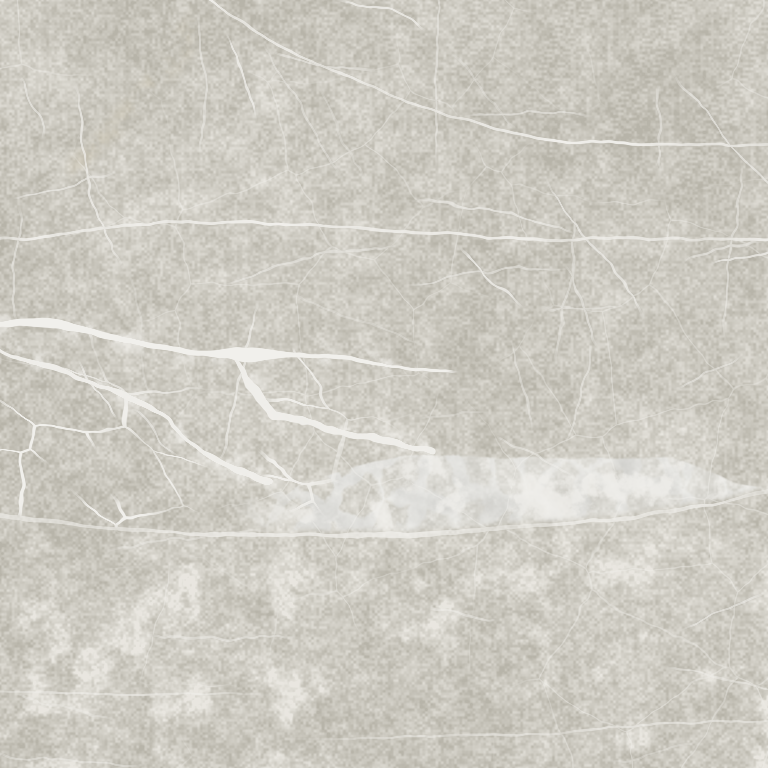
Reproduce this texture procedurally as a three.js fragment shader.

```glsl
varying vec2 vUv;

const vec3 DARK = vec3(0.755, 0.743, 0.703);
const vec3 LIGHT = vec3(0.860, 0.850, 0.820);
const vec3 WHITE = vec3(0.945, 0.940, 0.925);
const vec3 QUARTZ = vec3(0.895, 0.895, 0.885);
const vec3 OCHRE = vec3(0.775, 0.745, 0.665);
const float BASE_TONE = 0.40;
const float GRAIN = 1.0;
const float MOTTLE = 1.1;
const float SOFT = 0.0014;
const float HAIR = 0.0007;
const int CRACKS = 44;

float hash(vec2 p) {
  return fract(sin(dot(p, vec2(127.1, 311.7))) * 43758.5453);
}

vec2 hash2(vec2 p) {
  return vec2(hash(p), hash(p + 37.2));
}

float noise(vec2 p) {
  vec2 i = floor(p), f = fract(p);
  f = f * f * (3.0 - 2.0 * f);
  return mix(mix(hash(i), hash(i + vec2(1, 0)), f.x),
             mix(hash(i + vec2(0, 1)), hash(i + vec2(1, 1)), f.x), f.y);
}

float fbm(vec2 p) {
  float sum = 0.0, amp = 0.5;
  for (int i = 0; i < 5; i++) {
    sum += amp * noise(p);
    p = mat2(1.6, 1.2, -1.2, 1.6) * p + 5.3;
    amp *= 0.5;
  }
  return sum;
}

vec2 warp(vec2 p, float scale) {
  return vec2(noise(p * scale), noise(p * scale + 19.7)) - 0.5;
}

// Distance to the nearest cell border, in cell units
float cellEdge(vec2 p) {
  vec2 cell = floor(p), nearest = vec2(8.0);
  for (int k = 0; k < 9; k++) {
    vec2 g = cell + vec2(mod(float(k), 3.0), floor(float(k) / 3.0)) - 1.0;
    vec2 r = g + hash2(g) - p;
    if (dot(r, r) < dot(nearest, nearest)) nearest = r;
  }
  float edge = 1.0;
  for (int k = 0; k < 25; k++) {
    vec2 g = cell + vec2(mod(float(k), 5.0), floor(float(k) / 5.0)) - 2.0;
    vec2 r = g + hash2(g) - p, side = r - nearest;
    if (dot(side, side) > 0.0001) edge = min(edge, dot(0.5 * (r + nearest), normalize(side)));
  }
  return edge;
}

float line(float d, float width) {
  return 1.0 - smoothstep(width, width + SOFT, abs(d));
}

// x: distance to a segment, y: position along it
vec2 segment(vec2 p, vec2 a, vec2 b) {
  float t = clamp(dot(p - a, b - a) / dot(b - a, b - a), 0.0, 1.0);
  return vec2(length(p - mix(a, b, t)), t);
}

// Scattered hairlines: x is their light, y the shade beside them
vec2 cracks(vec2 p) {
  vec2 result = vec2(0.0);
  for (int i = 0; i < CRACKS; i++) {
    float id = float(i), steep = mod(id, 2.0);
    vec2 h = hash2(vec2(id, 3.1)), k = hash2(vec2(id, 8.7));
    vec2 mid = vec2(h.x, mix(h.y, 0.42 + 0.6 * h.y, steep));
    float angle = mix(mix(-0.45, 0.5, k.x), mix(-1.95, -0.75, k.x), steep);
    vec2 reach = vec2(cos(angle), sin(angle)) * mix(0.05, 0.14, k.y);
    vec2 s = segment(p, mid - reach, mid + reach);
    float fade = smoothstep(0.0, 0.2, s.y) * smoothstep(1.0, 0.8, s.y);
    float power = fade * mix(0.25, 0.8, hash(vec2(id, 5.5)));
    result.x = max(result.x, power * line(s.x, HAIR));
    result.y = max(result.y, power * smoothstep(0.008, 0.0, s.x) * k.x);
  }
  return result;
}

void main() {
  vec2 uv = vUv;
  vec2 fine = 0.007 * warp(uv, 38.0) + 0.003 * warp(uv, 95.0);
  vec2 p = uv + 0.028 * warp(uv, 8.0) + fine;
  vec2 q = uv + 0.009 * warp(uv, 9.0) + 0.5 * fine;
  float patches = fbm(uv * 5.0), rough = fbm(uv * 38.0 + 7.0);

  // Grainy stone
  float lower = smoothstep(0.38, 0.2, uv.y);
  float tone = BASE_TONE + MOTTLE * (patches - 0.48) * 0.8 + MOTTLE * (rough - 0.48);
  tone += GRAIN * (noise(uv * 290.0) - 0.5) + 0.5 * GRAIN * (noise(uv * 145.0) - 0.5);
  tone += lower * smoothstep(0.5, 0.72, fbm(uv * 24.0 + 31.0)) * 0.9;
  vec3 color = mix(DARK, LIGHT, clamp(tone, -0.35, 1.5));
  float stain = smoothstep(0.025, 0.0, segment(p, vec2(0.11, 0.79), vec2(0.26, 0.96)).x);
  color = mix(color, OCHRE, 0.45 * stain * smoothstep(0.35, 0.6, rough));

  // Hairline cracks and faint web
  vec2 crack = cracks(p);
  color *= 1.0 - 0.045 * crack.y;
  float webArea = smoothstep(0.45, 0.6, patches + 0.15 * smoothstep(0.4, 0.7, uv.x));
  float web = line(cellEdge(p * 8.0 + 3.0) / 8.0, 0.3 * HAIR) * webArea * 0.35;
  float vein = max(crack.x, web);

  // Long seams
  float seamY = 0.69 + 0.022 * smoothstep(0.0, 0.25, uv.x) * smoothstep(0.65, 0.25, uv.x);
  float bend = max(0.85 - uv.x, 0.0);
  float wear = mix(0.55, 1.0, noise(uv * 22.0));
  vein = max(vein, wear * line(q.y - seamY, 0.0012));
  vein = max(vein, wear * line(q.y - 0.81 - 0.56 * bend * bend, 0.0011));
  vein = max(vein, 0.6 * wear * line(q.y - 0.10 + 0.01 * uv.x, HAIR) * smoothstep(0.4, 0.25, uv.x));
  vein = max(vein, 0.6 * wear * line(q.y - 0.02 - 0.04 * uv.x, HAIR) * smoothstep(0.3, 0.6, uv.x));

  // Broad white branches
  float swell = 0.0045 * noise(uv * 17.0);
  float mainY = 0.577 - 0.04 * smoothstep(0.05, 0.3, uv.x) - 0.022 * smoothstep(0.4, 0.6, uv.x);
  float mainWidth = 0.001 + swell * smoothstep(0.62, 0.3, uv.x);
  mainWidth += 0.006 * smoothstep(0.06, 0.0, abs(uv.x - 0.32));
  vein = max(vein, line(q.y - mainY, mainWidth) * smoothstep(0.6, 0.58, uv.x));
  float branch = segment(p, vec2(0.0, 0.55), vec2(0.17, 0.49)).x;
  branch = min(branch, segment(p, vec2(0.17, 0.49), vec2(0.34, 0.37)).x);
  branch = min(branch, segment(p, vec2(0.30, 0.53), vec2(0.35, 0.455)).x);
  branch = min(branch, segment(p, vec2(0.35, 0.455), vec2(0.56, 0.40)).x);
  vein = max(vein, 0.95 * line(branch, 0.0008 + swell));
  float halo = smoothstep(0.025, 0.0, min(branch, abs(q.y - mainY) + max(uv.x - 0.55, 0.0)));
  vein = max(vein, 0.6 * halo * smoothstep(0.5, 0.68, rough));

  // Net between the branches
  float arc = (uv.x - 0.4) / 0.55;
  float floorY = 0.30 + 0.05 * arc * arc;
  float netArea = smoothstep(floorY - 0.01, floorY + 0.01, q.y) * smoothstep(mainY + 0.01, mainY, q.y);
  netArea *= smoothstep(0.58, 0.35, uv.x);
  float net = cellEdge(vec2(p.x * 7.0, (p.y + 0.3 * p.x) * 12.0)) / 10.0;
  vein = max(vein, netArea * smoothstep(0.2, 0.6, noise(uv * 13.0)) * line(net, 0.4 * swell));
  vein = max(vein, 0.85 * wear * line(q.y - floorY, 0.001 + 0.4 * swell));

  // Quartz band with enclosed stones
  float roofY = 0.35 + 0.055 * smoothstep(0.3, 0.55, uv.x) - 0.04 * smoothstep(0.86, 1.0, uv.x);
  float band = smoothstep(floorY, floorY + 0.012, q.y) * smoothstep(roofY + 0.002, roofY - 0.002, q.y);
  band *= smoothstep(0.28, 0.42, uv.x);
  float stones = smoothstep(0.07, 0.2, cellEdge(p * vec2(19.0, 17.0)) + 0.5 * (rough - 0.5));
  float filled = smoothstep(0.42, 0.6, uv.x);
  float milk = band * (1.0 - stones * mix(0.9, 0.45, filled)) * mix(0.7, 1.0, wear);
  color = mix(color, QUARTZ + 0.18 * (rough - 0.45), milk * 0.9);
  vein = max(vein, band * 0.75 * smoothstep(0.5, 0.65, fbm(uv * 30.0 + 11.0)));

  color = mix(color, WHITE, clamp(vein, 0.0, 1.0));
  gl_FragColor = vec4(color, 1.0);
}
```
